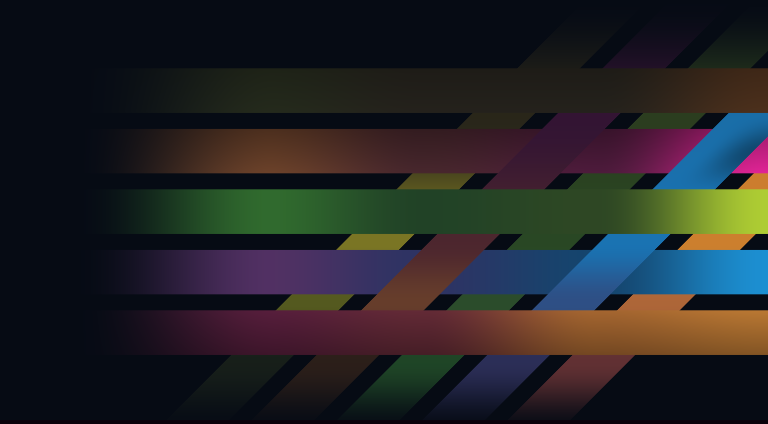
Reproduce this background procedurally as a Shadertoy shader.

```glsl
// Woven ribbons: five glowing horizontal bars crossed by five slanted strips on navy.

const float ASPECT = 1.8156;
const vec3 NAVY = vec3(0.024, 0.043, 0.080);
const vec3 FLOOR_LINE = vec3(0.040, 0.0, 0.040);

// Bars are spaced along y, strips along x - y
const float BAR_START = 0.163, BAR_PITCH = 0.1427, BAR_WIDTH = 0.105;
const float STRIP_START = 0.384, STRIP_PITCH = 0.2017, STRIP_WIDTH = 0.148;

// Stops of the colour ramps
const vec4 BAR_STOPS = vec4(0.34, 0.55, 0.78, 1.0);
const vec4 STRIP_STOPS = vec4(0.15, 0.285, 0.43, 0.715);

// Antialiased coverage of the interval [start, start + width]
float band(float t, float start, float width, float blur) {
    float d = abs(t - start - 0.5 * width) - 0.5 * width;
    return 1.0 - smoothstep(-0.5 * blur, 0.5 * blur, d);
}

// Smooth gradient through four colours
vec3 ramp(float t, vec4 stops, vec3 a, vec3 b, vec3 c, vec3 d) {
    vec3 color = mix(a, b, smoothstep(stops.x, stops.y, t));
    color = mix(color, c, smoothstep(stops.y, stops.z, t));
    return mix(color, d, smoothstep(stops.z, stops.w, t));
}

// Bar gradients, counted from the bottom; u runs left to right
vec3 barGradient(int i, float u) {
    if (i == 0) return ramp(u, BAR_STOPS, vec3(0.29, 0.10, 0.20), vec3(0.33, 0.14, 0.18),
                            vec3(0.55, 0.34, 0.16), vec3(0.62, 0.40, 0.17));
    if (i == 1) return ramp(u, BAR_STOPS, vec3(0.32, 0.19, 0.39), vec3(0.18, 0.20, 0.39),
                            vec3(0.08, 0.27, 0.43), vec3(0.11, 0.56, 0.82));
    if (i == 2) return ramp(u, BAR_STOPS, vec3(0.19, 0.42, 0.18), vec3(0.13, 0.26, 0.15),
                            vec3(0.18, 0.28, 0.14), vec3(0.68, 0.80, 0.20));
    if (i == 3) return ramp(u, BAR_STOPS, vec3(0.36, 0.22, 0.14), vec3(0.24, 0.13, 0.15),
                            vec3(0.26, 0.09, 0.20), vec3(0.75, 0.12, 0.50));
    return ramp(u, BAR_STOPS, vec3(0.13, 0.15, 0.10), vec3(0.13, 0.12, 0.10),
                vec3(0.13, 0.12, 0.10), vec3(0.27, 0.17, 0.10));
}

// Strip gradients, counted from the left; y runs upwards
vec3 stripGradient(int i, float y) {
    if (i == 0) return ramp(y, STRIP_STOPS, vec3(0.09, 0.12, 0.10), vec3(0.33, 0.35, 0.12),
                            vec3(0.48, 0.46, 0.14), vec3(0.16, 0.15, 0.10));
    if (i == 1) return ramp(y, STRIP_STOPS, vec3(0.17, 0.12, 0.10), vec3(0.40, 0.24, 0.17),
                            vec3(0.30, 0.15, 0.18), vec3(0.20, 0.08, 0.20));
    if (i == 2) return ramp(y, STRIP_STOPS, vec3(0.12, 0.27, 0.15), vec3(0.17, 0.30, 0.17),
                            vec3(0.16, 0.28, 0.14), vec3(0.17, 0.24, 0.12));
    if (i == 3) return ramp(y, STRIP_STOPS, vec3(0.17, 0.18, 0.34), vec3(0.18, 0.31, 0.52),
                            vec3(0.10, 0.45, 0.70), vec3(0.10, 0.43, 0.66));
    return ramp(y, STRIP_STOPS, vec3(0.38, 0.19, 0.20), vec3(0.68, 0.40, 0.22),
                vec3(0.80, 0.50, 0.18), vec3(0.80, 0.48, 0.18));
}

// Brightness slope across a bar: positive lights its top edge
float barTilt(int i) {
    return i == 0 ? 0.35 : i == 3 ? -0.35 : i == 4 ? -0.2 : 0.0;
}

vec3 paintStrip(vec3 color, int i, vec2 p, float pixel) {
    float start = STRIP_START + float(i) * STRIP_PITCH;
    float slant = p.x - p.y;
    float across = (slant - start) / STRIP_WIDTH;
    float fade = smoothstep(-0.02, 0.15, p.y) * (1.0 - smoothstep(0.72, 1.0, p.y));
    float shadow = i == 3 ? 0.35 * smoothstep(0.2, 1.0, across) * band(p.y, 0.59, 0.1, 0.1) : 0.0;
    vec3 fill = mix(NAVY, stripGradient(i, p.y) * (1.0 - shadow), fade);
    return mix(color, fill, band(slant, start, STRIP_WIDTH, 1.4 * pixel));
}

vec3 paintBar(vec3 color, int i, vec2 p, float pixel) {
    float start = BAR_START + float(i) * BAR_PITCH;
    float u = p.x / ASPECT;
    float shade = 1.0 + barTilt(i) * ((p.y - start) / BAR_WIDTH - 0.5);
    vec3 fill = mix(NAVY, barGradient(i, u) * shade, smoothstep(0.10, 0.36, u));
    return mix(color, fill, band(p.y, start, BAR_WIDTH, pixel));
}

void mainImage(out vec4 fragColor, in vec2 fragCoord) {
    vec2 p = fragCoord / iResolution.xy * vec2(ASPECT, 1.0);
    float pixel = 1.0 / iResolution.y;
    vec3 color = NAVY;

    // Weave order: even strips, odd bars, odd strips, even bars
    for (int parity = 0; parity < 2; parity++) {
        for (int i = parity; i < 5; i += 2) color = paintStrip(color, i, p, pixel);
        for (int i = 1 - parity; i < 5; i += 2) color = paintBar(color, i, p, pixel);
    }

    // Thin dark rule along the floor
    color = mix(color, FLOOR_LINE, band(p.y, -0.1, 0.109, pixel));
    fragColor = vec4(color, 1.0);
}
```
